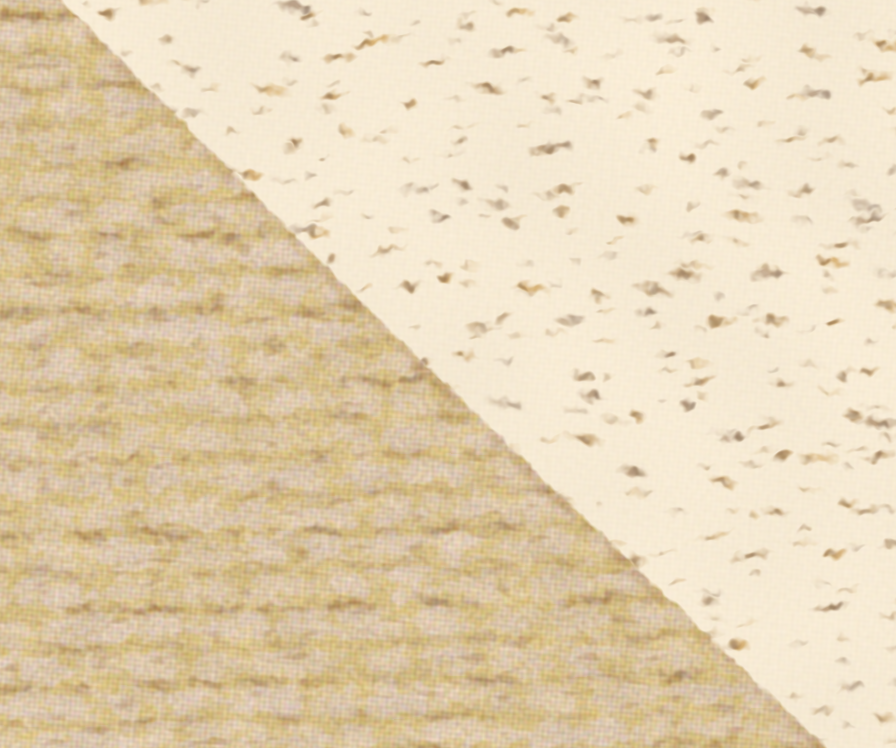
Reproduce this texture procedurally as a Shadertoy shader.

```glsl
#define ROW_HEIGHT 0.05
#define STITCH_WIDTH 0.095
#define ROW_TILT 0.02
#define SPECK_CELL vec2(0.082, 0.060)
#define GRAIN 0.075
#define CREAM vec3(0.967, 0.920, 0.832)
#define OCHRE vec3(0.838, 0.745, 0.520)
#define BEIGE vec3(0.865, 0.785, 0.695)
#define BROWN vec3(0.640, 0.470, 0.290)
#define GREY_BROWN vec3(0.630, 0.530, 0.440)

vec2 hash2(vec2 p) {
    vec3 q = fract(p.xyx * vec3(0.1031, 0.1030, 0.0973));
    q += dot(q, q.yzx + 33.33);
    return fract((q.xx + q.yz) * q.zy);
}

// Gradient noise, roughly -0.7 to 0.7
float cornerGradient(vec2 cell, vec2 offset) {
    float angle = 6.2832 * hash2(cell).x;
    return dot(vec2(cos(angle), sin(angle)), offset);
}

float gradientNoise(vec2 p) {
    vec2 i = floor(p), f = fract(p), e = vec2(1.0, 0.0);
    vec2 u = f * f * f * (f * (f * 6.0 - 15.0) + 10.0);
    return mix(mix(cornerGradient(i, f), cornerGradient(i + e, f - e), u.x),
               mix(cornerGradient(i + e.yx, f - e.yx), cornerGradient(i + 1.0, f - 1.0), u.x), u.y);
}

// Signed distance to the diagonal hem, negative on the woven side
float hemDistance(vec2 p) {
    float hem = 1.085 - 0.985 * p.x - 0.012 * sin(3.1416 * p.x);
    return 0.71 * (p.y - hem) + 0.004 * gradientNoise(p * 40.0) + 0.003 * gradientNoise(p * 90.0);
}

vec3 weave(vec2 p) {
    vec2 q = p;
    q.y += -ROW_TILT * p.x + 0.011 * gradientNoise(p * vec2(6.0, 11.0));
    float y = q.y / ROW_HEIGHT + 0.38;
    float row = floor(y);

    // Ragged pale thread bumps, staggered from row to row
    float x = q.x / STITCH_WIDTH + hash2(vec2(row, 7.0)).x
            + 0.7 * gradientNoise(vec2(q.x * 9.0, row * 3.7));
    vec2 local = abs(vec2(fract(x), fract(y)) - 0.5) * 2.0;
    float ragged = 0.9 * gradientNoise(p * vec2(30.0, 48.0)) + 0.7 * gradientNoise(p * vec2(65.0, 85.0));
    float bump = 1.0 - smoothstep(0.3, 1.25, length(local * vec2(0.85, 1.0)) + ragged);
    float tone = hash2(vec2(floor(x), row + 50.0)).x;
    vec3 color = mix(OCHRE, BEIGE, bump * (0.75 + 0.25 * tone));
    color += 0.05 * gradientNoise(p * vec2(14.0, 32.0));

    // Broken shadows between rows, stronger on every second row
    float line = floor(y + 0.5);
    float offset = y - line + 0.2 * gradientNoise(vec2(q.x * 24.0, line * 5.3))
                 + 0.14 * gradientNoise(p * 75.0);
    float strength = mix(0.72, 0.48, mod(line, 2.0));
    float dash = smoothstep(-0.3, 0.35, gradientNoise(vec2(q.x * 16.0, line * 7.31 + 0.4)));
    float breaks = smoothstep(-0.5, 0.3, gradientNoise(p * vec2(50.0, 60.0) + 9.0));
    float shadow = exp(-offset * offset * 60.0) * dash * breaks * strength;
    float hue = smoothstep(-0.3, 0.3, gradientNoise(p * 32.0 + 5.0));
    color = mix(color, mix(BROWN, GREY_BROWN, 0.8 * hue), shadow);

    // Short stray shadows inside the rows
    float stray = smoothstep(0.2, 0.6, gradientNoise(p * vec2(26.0, 62.0) + 70.0));
    return mix(color, BROWN, 0.35 * stray);
}

// One scattered layer of dashes; each has an ochre body and a darker knot
vec3 addSpecks(vec3 color, vec2 p, vec2 cellSize, float scale, float opacity, float seed) {
    vec2 home = floor(p / cellSize);
    vec2 warped = p + 0.009 * vec2(gradientNoise(p * 70.0), gradientNoise(p * 70.0 + 31.0));
    float chips = smoothstep(-0.45, 0.2, gradientNoise(p * vec2(75.0, 95.0) + seed));

    for (int j = -1; j <= 1; j++)
    for (int i = -1; i <= 1; i++) {
        vec2 cell = home + vec2(i, j);
        vec2 place = hash2(cell + 11.0 + seed), shape = hash2(cell + 83.0 + seed);
        vec2 look = hash2(cell + 157.0 + seed);
        vec2 d = warped - (cell + 0.05 + 0.9 * place) * cellSize;
        d.y += (shape.y - 0.55) * 0.5 * d.x;
        vec2 radius = scale * vec2(mix(0.011, 0.031, shape.x), mix(0.007, 0.010, shape.y));
        float body = (1.0 - smoothstep(0.2, 1.15, length(d / radius))) * mix(0.35, 1.0, chips);
        vec2 knotOffset = d - vec2(radius.x * (look.y - 0.5), 0.0);
        float knot = 1.0 - smoothstep(0.1, 1.0, length(knotOffset / (scale * vec2(0.011, 0.007))));
        float presence = step(0.1, look.x) * mix(0.4, 0.9, look.x) * opacity;
        vec3 tint = mix(vec3(0.82, 0.65, 0.38), GREY_BROWN + 0.06, look.y);
        color = mix(color, tint, body * presence);
        color = mix(color, mix(BROWN, GREY_BROWN, look.y) * 0.82, knot * presence * 0.6);
    }
    return color;
}

void mainImage(out vec4 fragColor, in vec2 fragCoord) {
    vec2 p = fragCoord / iResolution.y;
    float hem = hemDistance(p);
    float softness = max(0.003, 0.75 / iResolution.y);
    float cloth = smoothstep(-softness, softness, hem);

    // Worn rim along the woven side
    float rim = exp(-pow((hem + 0.007) / 0.008, 2.0)) * (0.15 + 0.45 * gradientNoise(p * 26.0));
    vec3 woven = mix(weave(p), BROWN, clamp(rim, 0.0, 0.5));

    // Cream cloth with faint small flecks under bold dashes
    vec3 cream = CREAM + 0.016 * gradientNoise(p * 5.0);
    cream = addSpecks(cream, p, SPECK_CELL * 0.8, 0.75, 0.4, 400.0);
    cream = addSpecks(cream, p, SPECK_CELL, 1.0, 1.0, 0.0);
    vec3 color = mix(woven, cream, cloth);

    // Printed grain: fine diagonal mesh and mottled colour
    float mesh = sin(p.x * 500.0 + p.y * 420.0) * sin(p.x * 420.0 - p.y * 500.0);
    float shared = gradientNoise(p * 125.0);
    vec3 mottle = vec3(gradientNoise(p * 140.0 + 7.0), gradientNoise(p * 140.0 + 17.0),
                       2.0 * gradientNoise(p * 100.0 + 43.0));
    float grain = mix(1.0, 0.22, cloth) * GRAIN;
    color += grain * (0.3 * mesh + 0.8 * shared + 0.6 * mottle);

    fragColor = vec4(clamp(color, 0.0, 1.0), 1.0);
}
```
